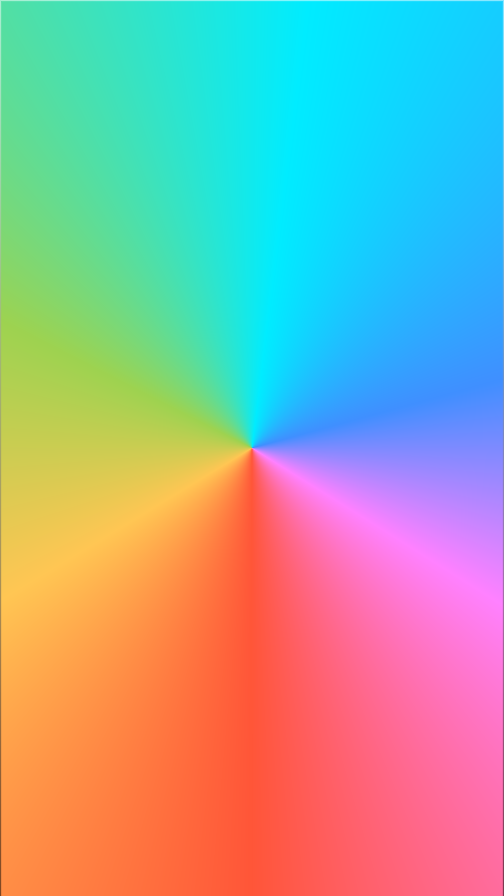
Give the GLSL for this background, as a Shadertoy shader.

```glsl
// A six-colour conic gradient turning about the canvas centre, with a hairline rim.

const float TAU = 6.2831853;
const vec2 CENTRE = vec2(0.5);
const float RIM_WIDTH = 0.0023;   // in canvas widths
const float RIM_OPACITY = 0.5;

// Stops run clockwise from straight down, as fractions of a turn.
const int STOPS = 7;
const float TURN[STOPS] = float[](0.0, 0.163, 0.325, 0.52, 0.708, 0.839, 1.0);
const vec3 RED    = vec3(1.00, 0.335, 0.22);
const vec3 AMBER  = vec3(1.00, 0.775, 0.325);
const vec3 GREEN  = vec3(0.615, 0.825, 0.315);
const vec3 CYAN   = vec3(0.00, 0.925, 1.00);
const vec3 BLUE   = vec3(0.25, 0.56, 1.00);
const vec3 PINK   = vec3(1.00, 0.505, 1.00);
const vec3 COLOUR[STOPS] = vec3[](RED, AMBER, GREEN, CYAN, BLUE, PINK, RED);

// Blend linearly through the stops around the turn.
vec3 conicColour(float turn) {
    vec3 colour = COLOUR[0];
    for (int i = 1; i < STOPS; i++) {
        float blend = clamp((turn - TURN[i - 1]) / (TURN[i] - TURN[i - 1]), 0.0, 1.0);
        colour = mix(colour, COLOUR[i], blend);
    }
    return colour;
}

void mainImage(out vec4 fragColor, in vec2 fragCoord) {
    vec2 uv = fragCoord / iResolution.xy;
    float pixel = 1.0 / iResolution.x;
    vec2 size = iResolution.xy * pixel;

    // Conic sweep
    vec2 offset = (uv - CENTRE) * size;
    float angle = dot(offset, offset) > 0.0 ? atan(-offset.x, -offset.y) : 0.0;
    vec3 colour = conicColour(fract(angle / TAU + 1.0));

    // Rim on the sides and top, fading from white down to black
    vec2 p = uv * size;
    float edge = min(min(p.x, size.x - p.x), size.y - p.y);
    float rim = clamp((RIM_WIDTH - edge) / pixel + 0.5, 0.0, 1.0);
    colour = mix(colour, vec3(uv.y), rim * RIM_OPACITY);

    fragColor = vec4(colour, 1.0);
}
```
